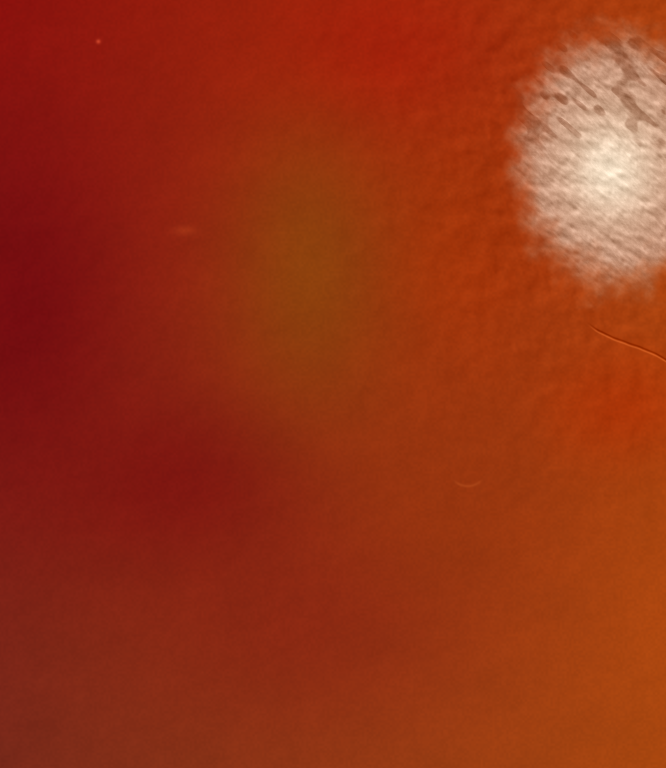
A WebGL 2 fragment shader for this texture:

```glsl
#version 300 es
precision highp float;

uniform vec2 u_resolution;
out vec4 fragColor;

float hash(vec2 p) {
    vec3 q = fract(vec3(p.xyx) * 0.1031);
    q += dot(q, q.yzx + 33.33);
    return fract((q.x + q.y) * q.z);
}

float valueNoise(vec2 p) {
    vec2 cell = floor(p);
    vec2 f = fract(p);
    f = f * f * (3.0 - 2.0 * f);
    float low = mix(hash(cell), hash(cell + vec2(1, 0)), f.x);
    float high = mix(hash(cell + vec2(0, 1)), hash(cell + vec2(1, 1)), f.x);
    return mix(low, high, f.y);
}

float fbm(vec2 p) {
    float sum = 0.0;
    float weight = 0.5;
    for (int i = 0; i < 4; i++) {
        sum += weight * valueNoise(p);
        p = mat2(1.6, 1.2, -1.2, 1.6) * p + 7.3;
        weight *= 0.5;
    }
    return sum / 0.9375;
}

vec2 rotate(vec2 p, float angle) {
    float c = cos(angle);
    float s = sin(angle);
    return vec2(c * p.x - s * p.y, s * p.x + c * p.y);
}

// Soft elliptical falloff
float glow(vec2 p, vec2 center, vec2 radius) {
    vec2 d = (p - center) / radius;
    return exp(-dot(d, d));
}

// Slope of the noise toward a light at the upper left
float relief(vec2 p, float scale) {
    return fbm(p * scale) - fbm(p * scale + vec2(0.35, -0.35));
}

// Smooth red to orange field
vec3 skinColor(vec2 p, vec2 uv) {
    vec3 bottom = mix(vec3(0.47, 0.16, 0.10), vec3(0.67, 0.28, 0.06), uv.x);
    vec3 top = mix(vec3(0.55, 0.07, 0.05), vec3(0.66, 0.24, 0.05), uv.x);
    vec3 color = mix(bottom, top, uv.y);
    color = mix(color, vec3(0.65, 0.11, 0.04), 0.8 * glow(p, vec2(0.48, 0.93), vec2(0.16, 0.12)));
    color = mix(color, vec3(0.45, 0.04, 0.06), 0.85 * glow(p, vec2(0.02, 0.60), vec2(0.14, 0.24)));
    color = mix(color, vec3(0.48, 0.07, 0.06), 0.85 * glow(p, vec2(0.23, 0.37), vec2(0.18, 0.12)));
    color = mix(color, vec3(0.53, 0.13, 0.07), 0.6 * glow(p, vec2(0.38, 0.20), vec2(0.22, 0.14)));
    color = mix(color, vec3(0.64, 0.20, 0.03), 0.7 * glow(p, vec2(0.60, 0.68), vec2(0.13, 0.18)));
    color = mix(color, vec3(0.58, 0.20, 0.05), 0.5 * glow(p, vec2(0.60, 0.36), vec2(0.15, 0.14)));
    color = mix(color, vec3(0.68, 0.19, 0.02), 0.7 * glow(p, vec2(0.81, 0.47), vec2(0.09, 0.07)));
    return mix(color, vec3(0.55, 0.26, 0.05), 0.9 * glow(p, vec2(0.405, 0.65), vec2(0.105, 0.19)));
}

// Rough reflected light with a bright core and dark dimples
vec3 addHighlight(vec3 color, vec2 p, vec2 center, vec2 radius) {
    float rough = fbm(p * 45.0) - 0.5;
    float d = length((p - center) / radius) + 0.28 * rough;
    float body = 1.0 - smoothstep(0.66, 1.12, d);
    float halo = exp(-2.2 * d * d);
    vec3 light = vec3(0.74, 0.54, 0.44);
    light = mix(light, vec3(0.86, 0.73, 0.62), glow(p, center, radius * 0.65));
    light = mix(light, vec3(0.98, 0.91, 0.81), glow(p, center - vec2(0.008, 0.012), vec2(0.045, 0.05)));
    vec2 grainAxis = rotate(p, 0.7);
    light += 0.35 * relief(grainAxis * vec2(1.0, 1.8), 65.0);
    float dimple = smoothstep(0.66, 0.82, valueNoise(grainAxis * vec2(45.0, 95.0)));
    light -= vec3(0.15, 0.17, 0.17) * dimple * smoothstep(0.76, 0.86, p.y);
    color += vec3(0.07, 0.06, 0.04) * halo;
    return mix(color, light, 0.95 * body);
}

// Thin wavering crease, lit along its lower side
float crease(vec2 p, vec2 start, float slope, float width) {
    float x = p.x - start.x;
    float offset = p.y - start.y - slope * x - 0.008 * (valueNoise(vec2(x * 55.0, 3.0)) - 0.5);
    float line = exp(-pow(offset / width, 2.0)) - 0.8 * exp(-pow((offset - 2.0 * width) / width, 2.0));
    return line * smoothstep(0.0, 0.02, x);
}

void main() {
    vec2 uv = gl_FragCoord.xy / u_resolution;
    vec2 p = gl_FragCoord.xy / u_resolution.y;
    vec2 lightCenter = vec2(0.802, 0.790);
    vec3 color = skinColor(p, uv);

    // Mottling, surface bumps and fine grain
    color *= 1.0 + 0.07 * (fbm(p * 19.0) - 0.5);
    float nearLight = glow(p, lightCenter, vec2(0.23, 0.30));
    color += vec3(0.16, 0.10, 0.06) * relief(p, 50.0) * (0.12 + nearLight);
    color *= 1.0 + 0.05 * (valueNoise(p * 330.0) - 0.5);

    color = addHighlight(color, p, lightCenter, vec2(0.139, 0.175));

    // Creases and faint specks
    color += vec3(0.12, 0.10, 0.07) * crease(p, vec2(0.762, 0.577), -0.46, 0.0014);
    vec2 arc = p - vec2(0.609, 0.390);
    float rim = exp(-pow((length(arc) - 0.023) / 0.002, 2.0));
    color += vec3(0.06, 0.05, 0.03) * rim * smoothstep(0.012, 0.022, -arc.y);
    color += vec3(0.22, 0.16, 0.10) * glow(p, vec2(0.128, 0.946), vec2(0.003));
    color += vec3(0.07, 0.05, 0.02) * glow(p, vec2(0.240, 0.700), vec2(0.014, 0.006));
    fragColor = vec4(clamp(color, 0.0, 1.0), 1.0);
}
```
